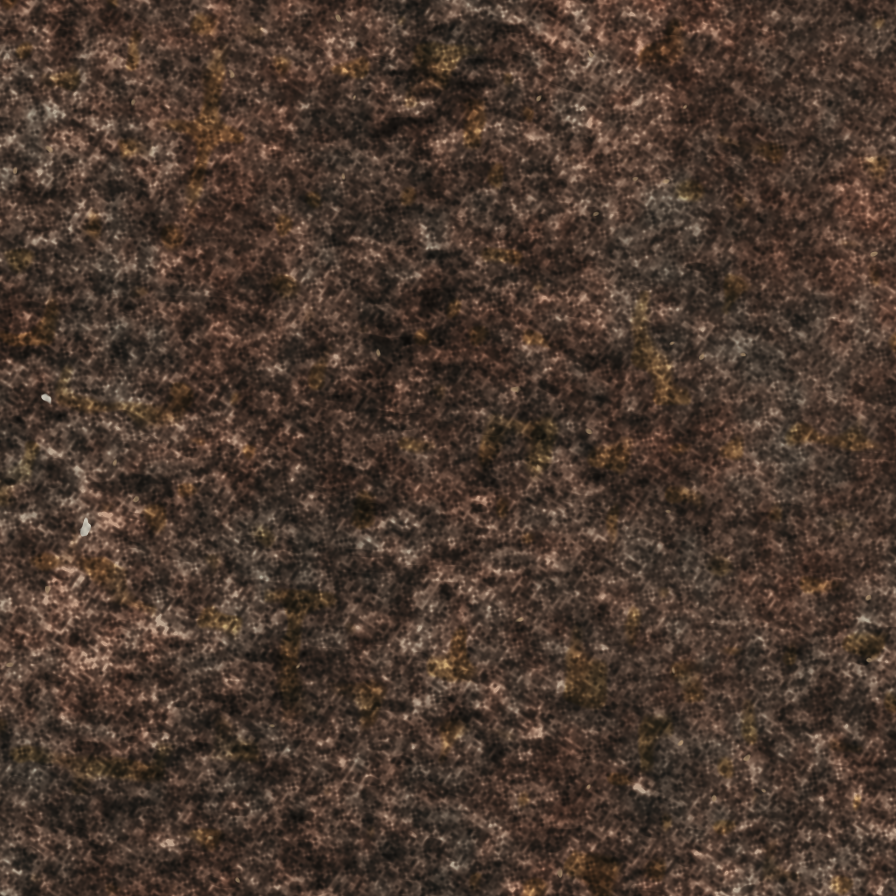
Write a Shadertoy shader that draws this texture.

```glsl
// Dark brown soil: fine grit over flattened crumbs, black pits and a few pale chips.
// Layers of value noise add up to one tone, which an exponential curve turns into
// brown; slow noise shifts hue and contrast, and jittered cells scatter the chips.

float hash(vec2 cell) {
    vec3 q = fract(vec3(cell.xyx) * vec3(0.1031, 0.1030, 0.0973));
    q += dot(q, q.yzx + 33.33);
    return fract((q.x + q.y) * q.z);
}

// Value noise centred on zero, about -0.5 to 0.5
float noise(vec2 p) {
    vec2 cell = floor(p), f = fract(p);
    f = f * f * (3.0 - 2.0 * f);
    float low = mix(hash(cell), hash(cell + vec2(1, 0)), f.x);
    float high = mix(hash(cell + vec2(0, 1)), hash(cell + vec2(1, 1)), f.x);
    return mix(low, high, f.y) - 0.5;
}

vec2 rotate(vec2 p, float angle) {
    float c = cos(angle), s = sin(angle);
    return vec2(c * p.x - s * p.y, s * p.x + c * p.y);
}

// Coverage of ragged chips, scattered over a grid with the given chance per cell
float chips(vec2 p, float count, float chance, float radius, float seed) {
    vec2 home = floor(p * count);
    float cover = 0.0;
    float blur = 0.0012 + 0.5 / iResolution.y;
    for (int y = -1; y <= 1; y++)
    for (int x = -1; x <= 1; x++) {
        vec2 cell = home + vec2(x, y);
        vec2 id = cell + seed;
        if (hash(id + 7.0) > chance) continue;
        vec2 centre = (cell + 0.15 + 0.7 * vec2(hash(id + 19.0), hash(id + 43.0))) / count;
        vec2 d = rotate(p - centre, 6.28 * hash(id + 71.0)) * vec2(1.0, 1.6);
        float size = radius * (0.6 + 0.6 * hash(id + 91.0));
        float edge = length(d) + 0.9 * size * noise(p * 230.0 + seed);
        cover = max(cover, 1.0 - smoothstep(size - blur, size + blur, edge));
    }
    return cover;
}

void mainImage(out vec4 fragColor, in vec2 fragCoord) {
    vec2 p = fragCoord / iResolution.y;

    // Bent, slightly tilted ground so the crumbs do not line up with the axes
    vec2 bend = vec2(noise(p * 9.0 + 3.0), noise(p * 9.0 + 51.0));
    vec2 ground = rotate(p, 0.13) + 0.022 * bend;
    ground += 0.006 * vec2(noise(p * 60.0 + 13.0), noise(p * 60.0 + 37.0));

    // Grit and crumbs, from fine to coarse
    float grit = 2.9 * noise(rotate(p, 0.6) * 275.0)
               + 1.9 * noise(rotate(p, 1.1) * 150.0 + 17.0);
    float crumbs = 2.3 * noise(ground * vec2(58.0, 98.0) + 29.0)
                 + 1.4 * noise(ground * vec2(26.0, 46.0) + 61.0);
    float patches = 1.0 * noise(p * 6.0 + 5.0) + 0.7 * noise(ground * 14.0 + 83.0);

    // Packed, smoother soil lies mostly toward the upper right
    float packed = smoothstep(0.35, 0.95, p.x * 0.6 + p.y * 0.3 + 0.7 * noise(p * 4.0 + 47.0));
    float tone = grit * mix(1.0, 0.85, packed) + crumbs * mix(1.1, 0.6, packed) + patches;

    // Black pits and lit crumb tops
    float pit = smoothstep(0.20, 0.36, noise(ground * vec2(40.0, 72.0) + 107.0));
    float top = smoothstep(0.24, 0.42, noise(ground * vec2(62.0, 84.0) + 139.0));
    tone += 0.06 - 1.1 * pit * mix(1.0, 0.7, packed) + 0.8 * top;

    // Brown ramp with reddish and ochre drift
    float red = min(0.28 * exp(0.34 * tone), 0.74);
    float paleness = smoothstep(0.35, 0.75, red);
    vec3 soil = red * mix(vec3(1.0, 0.765, 0.635), vec3(1.0, 0.85, 0.73), paleness);
    soil = mix(soil, red * vec3(0.96, 0.82, 0.70), 1.0 - smoothstep(0.08, 0.22, red));
    float hue = noise(p * 8.0 + 151.0) + 0.9 * noise(ground * 45.0 + 173.0);
    soil *= 1.0 + hue * vec3(0.09, -0.06, -0.11);
    float ochre = smoothstep(0.26, 0.42, noise(ground * 32.0 + 191.0));
    soil *= mix(vec3(1.0), vec3(1.10, 1.05, 0.84), ochre);

    // Small tan flecks and rare near-white chips
    float shade = 1.0 + 0.35 * noise(p * 210.0 + 211.0);
    float flecks = chips(p, 22.0, 0.07, 0.0036, 200.0);
    float stones = chips(p, 6.0, 0.18, 0.0075, 300.0);
    soil = mix(soil, vec3(0.66, 0.55, 0.42) * shade, 0.75 * flecks);
    soil = mix(soil, vec3(0.76, 0.74, 0.69) * shade, 0.95 * stones);

    fragColor = vec4(clamp(soil, 0.0, 1.0), 1.0);
}
```
